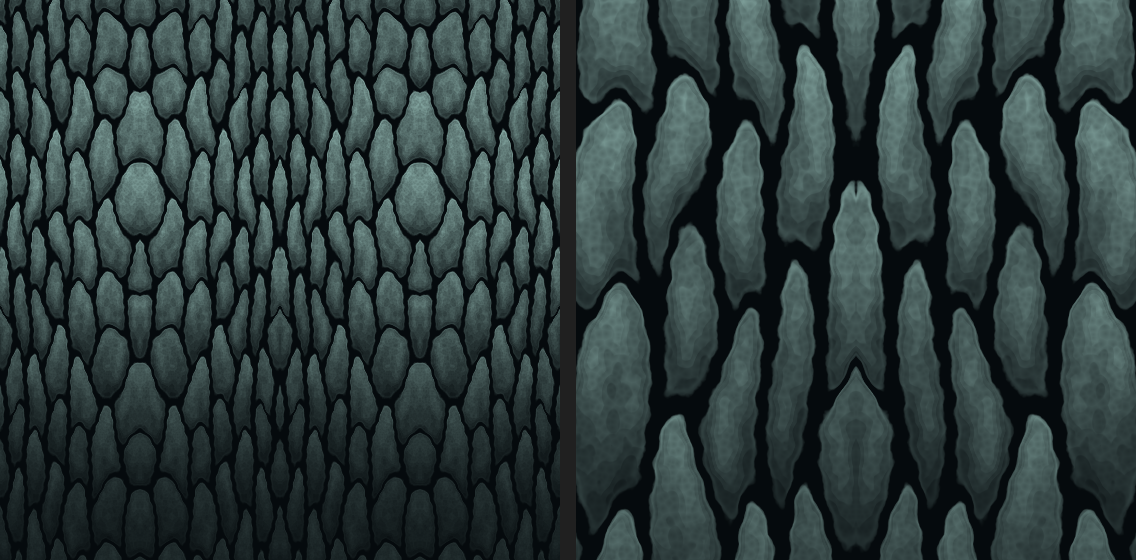
Left, the full canvas; right, a detail of the centre.
A WebGL 2 fragment shader for this texture:

```glsl
#version 300 es
precision highp float;
// Mirrored wall of long, overlapping slate scales that darkens toward its foot.
// A staggered Voronoi grid in folded space gives the stones; rounded border
// distance cuts the dark seams, and stepped tones with cellular grain paint them.

#define MIRRORS 2.0            // symmetric panels across
#define COLUMNS 6.0            // stone columns in half a panel
#define ROWS 8.3               // stone rows from foot to top
#define JITTER vec2(0.50, 0.62)
#define SEAM 0.0031            // half width of the dark seams
#define ROUNDING 230.0         // lower is rounder
#define BANDS 7.0              // tone steps on each stone
#define GRAIN 0.22
#define SEAM_COLOR vec3(0.02, 0.04, 0.05)
#define STONE_COLOR vec3(0.49, 0.62, 0.60)

uniform vec2 u_resolution;
out vec4 fragColor;

vec2 hash2(vec2 cell) {
    vec3 h = fract(cell.xyx * vec3(0.1031, 0.1030, 0.0973));
    h += dot(h, h.yzx + 33.33);
    return fract((h.xx + h.yz) * h.zy);
}

// Distance to the nearest scattered point.
float cellular(vec2 p) {
    vec2 base = floor(p);
    float nearest = 2.0;
    for (int y = -1; y <= 1; y++)
    for (int x = -1; x <= 1; x++) {
        vec2 cell = base + vec2(x, y);
        nearest = min(nearest, distance(p, cell + hash2(cell)));
    }
    return nearest;
}

// Vector from q to the stone center at a grid offset; columns are staggered.
vec2 toStone(vec2 q, vec2 offset, out float id) {
    float column = floor(q.x) + offset.x;
    float shift = 0.5 * mod(column, 2.0) + 0.3 * hash2(vec2(column, 7.0)).x;
    float row = floor(q.y + shift) + offset.y;
    vec2 random = hash2(vec2(column, row) + 19.0);
    id = random.x + random.y;
    return vec2(column + 0.5, row + 0.5 - shift) + JITTER * (random - 0.5) - q;
}

// Returns border distance in canvas units, height on the stone, and its id.
vec3 stones(vec2 q, vec2 scale) {
    vec2 center = vec2(9.0);
    float id, stoneId = 0.0;
    for (int y = -2; y <= 2; y++)
    for (int x = -2; x <= 2; x++) {
        vec2 v = toStone(q, vec2(x, y), id);
        if (dot(v, v) < dot(center, center)) { center = v; stoneId = id; }
    }
    // Smooth minimum of the distances to all bisectors.
    float sum = 1e-12;
    for (int y = -2; y <= 2; y++)
    for (int x = -2; x <= 2; x++) {
        vec2 v = toStone(q, vec2(x, y), id);
        vec2 across = v - center;
        if (dot(across, across) > 1e-4) {
            float border = 0.5 * (dot(v, v) - dot(center, center)) / length(across * scale);
            sum += exp(-ROUNDING * border);
        }
    }
    return vec3(-log(sum) / ROUNDING, -center.y, stoneId);
}

float stepped(float value) {
    float x = value * BANDS;
    return (floor(x) + smoothstep(0.38, 0.62, fract(x))) / BANDS;
}

void main() {
    vec2 uv = gl_FragCoord.xy / u_resolution;

    // Fold each panel around its axis, then bend the outlines a little.
    vec2 p = vec2(abs(fract(uv.x * MIRRORS) - 0.5) / MIRRORS, uv.y);
    vec2 bent = p + vec2(0.0028, 0.004) * sin(p.yx * vec2(48.0, 75.0) + vec2(1.0, 2.4));
    bent += 0.0008 * sin(p.yx * vec2(310.0, 260.0));

    // Wide stones on the axis, narrow ones at the panel's edge; domed tops.
    float u = bent.x * 2.0 * MIRRORS;
    vec2 q = vec2(COLUMNS * u * (0.6 + 0.4 * u) + 0.5, ROWS * bent.y);
    q.y -= 0.09 * cos(6.2832 * (q.x - 0.5));
    vec2 scale = vec2(COLUMNS * (0.6 + 0.8 * u) * 2.0 * MIRRORS, ROWS);
    vec3 stone = stones(q, scale);
    float border = stone.x, height = stone.y, id = stone.z;

    // Chipped flakes and fine grain.
    float flakes = cellular(p * vec2(100.0, 75.0)) - 0.45;
    float grain = cellular(p * 230.0) - 0.45;
    float waves = sin(p.x * 130.0 + id * 9.0 + 2.0 * sin(p.y * 50.0))
                + 0.6 * sin(p.x * 290.0 + id * 23.0 + p.y * 60.0);

    // Lit tops, shaded feet and sides, broken into wavy bands.
    float shade = 1.0 + 0.65 * height + 0.09 * waves + 0.22 * flakes + 0.12 * (id - 1.0);
    shade *= mix(0.62, 1.0, smoothstep(SEAM, 0.014, border + 0.006 * height));
    shade = stepped(shade) * (1.0 + GRAIN * grain);
    float rim = (border - SEAM - 0.0014) / 0.0011;
    shade += exp(-rim * rim) * (0.16 + 0.4 * max(height, 0.0));

    // Ragged seams and the overall fall of light.
    float edge = SEAM + 0.0016 * flakes + 0.001 * grain;
    float soft = max(0.0007, 0.75 / u_resolution.y);
    float mask = smoothstep(edge - soft, edge + soft, border);
    float light = mix(0.17, 0.68, smoothstep(0.04, 0.68, uv.y)) - 0.08 * smoothstep(0.8, 1.0, uv.y);
    fragColor = vec4(mix(SEAM_COLOR, STONE_COLOR, clamp(light * shade * mask, 0.0, 1.1)), 1.0);
}
```
